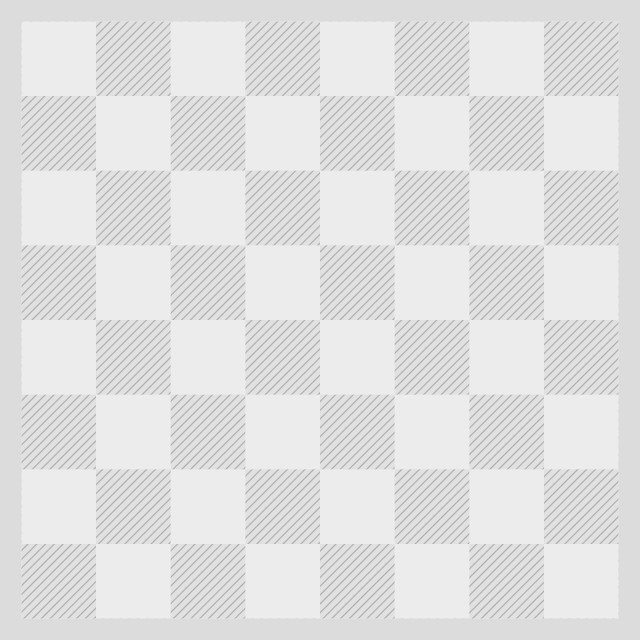
Write a WebGL 1 fragment shader that draws this pattern.

```glsl
precision highp float;
// A pale 8 by 8 checkerboard in a plain border, its darker squares hatched diagonally.

uniform vec2 u_resolution;

const float SQUARES = 8.0;
const float MARGIN = 1.0 / 30.0;
const float SQUARE_SIZE = (1.0 - 2.0 * MARGIN) / SQUARES;
const float HATCH_SPACING = SQUARE_SIZE / 12.0;
const float HATCH_WIDTH = 0.0019;

const vec3 BORDER_COLOR = vec3(0.863);
const vec3 LIGHT_COLOR = vec3(0.926);
const vec3 DARK_COLOR = vec3(0.883);
const vec3 HATCH_COLOR = vec3(0.690);

// Coverage of a pixel by a shape, from the signed distance (positive inside).
float coverage(float dist, float pixel) {
  return clamp(dist / pixel + 0.5, 0.0, 1.0);
}

// Signed distance to the nearest unit edge, positive in even cells.
vec2 alternating(vec2 cell) {
  return 0.5 - abs(mod(cell + 0.5, 2.0) - 1.0);
}

// One where both cell indices have the same parity, smoothed at the edges.
float checker(vec2 cell, float pixel) {
  vec2 side = clamp(2.0 * alternating(cell) / pixel, -1.0, 1.0);
  return 0.5 + 0.5 * side.x * side.y;
}

// Rising diagonal strokes, continuous across the canvas from its top left corner.
float hatch(vec2 p, float pixel) {
  float across = (p.x + 1.0 - p.y) * sqrt(0.5);
  float fromStroke = abs(mod(across + 0.5 * HATCH_SPACING, HATCH_SPACING) - 0.5 * HATCH_SPACING);
  return coverage(0.5 * HATCH_WIDTH - fromStroke, pixel);
}

void main() {
  float pixel = 1.0 / min(u_resolution.x, u_resolution.y);
  vec2 p = (gl_FragCoord.xy - 0.5 * u_resolution) * pixel + 0.5;

  // Squares
  vec2 cell = (p - MARGIN) / SQUARE_SIZE;
  vec3 hatched = mix(DARK_COLOR, HATCH_COLOR, hatch(p, pixel));
  vec3 board = mix(LIGHT_COLOR, hatched, checker(cell, pixel / SQUARE_SIZE));

  // Border
  vec2 inset = 0.5 - MARGIN - abs(p - 0.5);
  float inside = coverage(inset.x, pixel) * coverage(inset.y, pixel);

  gl_FragColor = vec4(mix(BORDER_COLOR, board, inside), 1.0);
}
```
